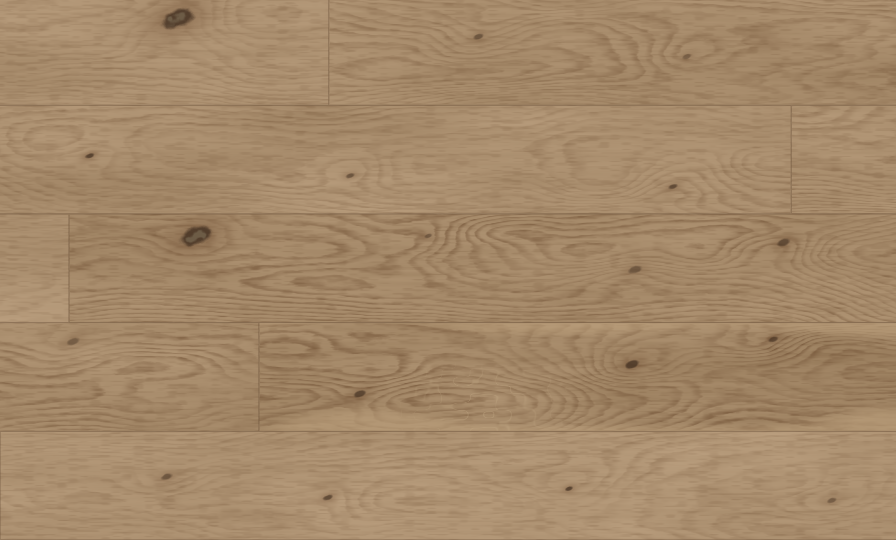
Give the GLSL for this texture, as a Shadertoy shader.

```glsl
// Oak plank floor: five staggered rows with cathedral grain, pores, knots and thin seams.

float hash(vec2 p) {
    return fract(sin(dot(p, vec2(127.1, 311.7))) * 43758.5453);
}

float noise(vec2 p) {
    vec2 i = floor(p), f = fract(p);
    f = f * f * f * (f * (f * 6.0 - 15.0) + 10.0);
    return mix(mix(hash(i), hash(i + vec2(1, 0)), f.x),
               mix(hash(i + vec2(0, 1)), hash(i + vec2(1, 1)), f.x), f.y);
}

float fbm(vec2 p) {
    float sum = 0.0, amp = 0.5;
    for (int i = 0; i < 4; i++) {
        sum += amp * noise(p);
        p = p * 2.03 + 17.3;
        amp *= 0.5;
    }
    return sum;
}

void mainImage(out vec4 fragColor, in vec2 fragCoord) {
    // One unit is the height of a plank; y runs down from the top row
    float pixel = 4.968 / iResolution.y;
    float width = iResolution.x * pixel;
    vec2 p = vec2(fragCoord.x, iResolution.y - fragCoord.y) * pixel + vec2(0.0, 0.032);
    int row = clamp(int(floor(p.y)), 0, 4);
    p.y -= float(row);

    // Each row has one butt joint, which splits it into two planks
    float joints[5] = float[5](0.367, 0.883, 0.077, 0.289, 0.0);
    float tones[10] = float[10](0.75, 0.52, 0.65, 0.5, 0.8, 0.38, 0.45, 0.3, 0.75, 0.75);
    float joint = joints[row] * width;
    bool rightSide = p.x >= joint;
    int plank = row * 2 + (rightSide ? 1 : 0);
    float start = rightSide ? joint : 0.0;
    float span = rightSide ? width - joint : joint;
    float tone = tones[plank];
    float figure = 1.3 - tone;
    float id = float(plank);
    vec2 seed = vec2(id * 13.7, id * 7.9);

    // Knots bend the rings around them
    float bend = 0.0, halo = 0.0, core = 0.0, heart = 0.0;
    for (int k = 0; k < 4; k++) {
        float n = float(k);
        if (n + 0.7 > span * 0.5) break;
        vec2 key = vec2(n + 3.0, id + 5.0);
        float slot = (n + 0.2 + 0.6 * hash(key)) / max(floor(span * 0.5 + 0.3), 1.0);
        vec2 c = vec2(start + span * slot, 0.15 + 0.7 * hash(key + 9.1));
        bool large = k == 0 && plank % 5 == 0;
        if (large) c.y = 0.2;
        float radius = large ? 0.11 : 0.022 + 0.025 * hash(key + 4.7);
        float depth = large ? 0.9 : 0.35 + 0.5 * hash(key + 6.2);
        vec2 q = p - c;
        q.y += q.x * 0.25;
        float d = length(q * vec2(0.75, 1.35)) / radius;
        d += 0.5 * (fbm(p * 14.0 + seed) - 0.5);
        float blur = pixel / radius;
        bend += exp(-dot(q * vec2(1.6, 3.2), q * vec2(1.6, 3.2)) * 2.0);
        halo += depth * exp(-d * d * 0.25);
        core = max(core, depth * (1.0 - smoothstep(0.7 - blur * 0.5, 1.1 + blur * 0.5, d)));
        if (large) heart = 1.0 - smoothstep(0.3, 0.75, d + 0.7 * noise(p * 25.0) - 0.3);
    }

    // Growth rings: contours of a stretched field, with ragged edges
    float axis = p.y - 0.3 - 0.4 * hash(seed) - 0.15 * (noise(vec2(p.x * 0.6, id)) - 0.5);
    float direction = hash(seed + 2.3) < 0.5 ? -1.0 : 1.0;
    float phase = 10.0 * figure * noise(p * vec2(0.5, 1.9) + seed)
                + 3.0 * noise(p * vec2(1.2, 4.2) + seed)
                + 20.0 * axis * axis + direction * p.x * 1.3 + bend * 3.0
                + 0.5 * fbm(p * vec2(6.0, 22.0) + seed);
    float s = fract(phase);
    float w = fwidth(phase);
    float ring = smoothstep(0.3, 0.8, s) * (1.0 - smoothstep(0.85 - min(w, 0.5) * 0.4, 1.0, s));
    ring *= 1.0 - smoothstep(0.4, 0.9, w);
    ring *= 0.35 + 0.9 * noise(p * vec2(1.1, 3.0) + seed + 31.0);
    ring *= 0.55 + 0.8 * noise(p * vec2(13.0, 48.0) + seed);

    // Fine pores, long fibres and broad shading
    float pores = noise(p * vec2(10.0, 62.0) + seed);
    float fibres = fbm(p * vec2(1.2, 24.0) + seed + 5.0) - 0.47;
    float shade = fbm(p * vec2(0.5, 1.5) + seed + 11.0) - 0.47;

    vec3 col = mix(vec3(0.61, 0.50, 0.372), vec3(0.70, 0.592, 0.468), tone);
    col += 0.10 * shade + 0.045 * fibres;
    col = mix(col, vec3(0.50, 0.38, 0.265), ring * (0.05 + 0.53 * figure * figure));
    col -= vec3(0.036, 0.038, 0.036) * (smoothstep(0.45, 0.95, pores) - 0.25);

    // Pale sapwood and ray flecks in the darkest plank
    if (plank == 7) {
        float edge = abs(p.y - 0.5) + 0.35 * (noise(p * vec2(0.6, 2.5) + 3.0) - 0.5);
        col = mix(col, vec3(0.74, 0.63, 0.49), 0.6 * smoothstep(0.36, 0.52, edge));
        float fleck = 1.0 - smoothstep(0.0, 0.07, abs(noise(p * vec2(8.0, 13.0)) - 0.5));
        float region = exp(-pow((p.x - width * 0.54) * 1.6, 2.0)) * smoothstep(0.3, 0.6, p.y);
        col = mix(col, vec3(0.76, 0.66, 0.52), 0.35 * fleck * region);
    }

    // Knot colours
    col = mix(col, vec3(0.46, 0.33, 0.22), 0.5 * min(halo, 1.0));
    col = mix(col, vec3(0.25, 0.18, 0.125), 0.85 * core);
    col = mix(col, vec3(0.47, 0.41, 0.32), 0.7 * heart);

    // Seams between planks
    float seam = min(min(p.y, 1.0 - p.y), abs(p.x - joint));
    col = mix(col, vec3(0.40, 0.30, 0.21), 0.45 * (1.0 - smoothstep(0.001, 0.001 + pixel, seam)));

    fragColor = vec4(col, 1.0);
}
```
